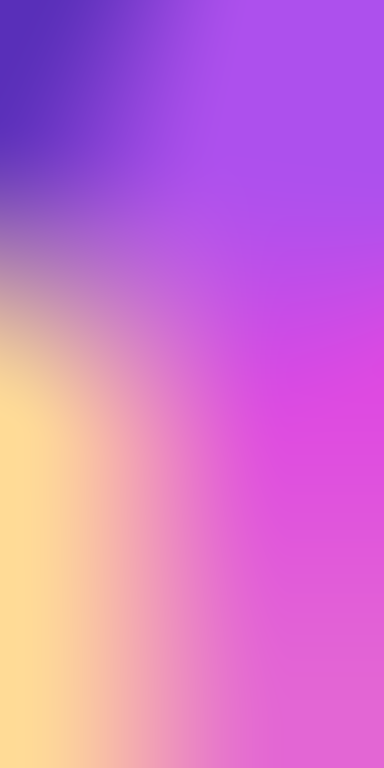
Reproduce this background procedurally as a WebGL 2 fragment shader.

```glsl
#version 300 es
precision highp float;
// Soft mesh-like gradient: indigo to violet above, cream to pink below.
// Two horizontal ramps are joined by a vertical blend whose limits
// vary across the width; the upper ramp leans along a diagonal.

#define INDIGO  vec3(0.350, 0.185, 0.725)
#define VIOLET  vec3(0.680, 0.315, 0.930)
#define CREAM   vec3(1.000, 0.860, 0.590)
#define MAGENTA vec3(0.870, 0.285, 0.885)
#define PINK    vec3(0.890, 0.400, 0.830)
#define LEAN_LIMIT 0.3
#define CREAM_EDGE vec2(0.03, 0.76)
#define PINK_FADE vec2(0.45, 0.95)

uniform vec2 u_resolution;
out vec4 fragColor;

// Indigo corner with a diagonal falloff; p.y runs downward.
vec3 upperRamp(vec2 p) {
  float lean = min(p.y, LEAN_LIMIT);
  return mix(INDIGO, VIOLET, smoothstep(0.09 - lean, 0.68 - 0.4 * lean, p.x));
}

// Cream side melting into magenta, which softens to pink further down.
vec3 lowerRamp(vec2 p) {
  vec3 warm = mix(MAGENTA, PINK, smoothstep(PINK_FADE.x, PINK_FADE.y, p.y));
  return mix(CREAM, warm, smoothstep(CREAM_EDGE.x, CREAM_EDGE.y, p.x));
}

// Height of the join: tighter on the right, widest near the centre.
float verticalBlend(vec2 p) {
  float bulge = 4.0 * p.x * (1.0 - p.x);
  float start = mix(0.15, 0.22, p.x);
  float end = mix(0.55, 0.52, p.x) + 0.08 * bulge;
  return smoothstep(start, end, p.y);
}

void main() {
  vec2 uv = gl_FragCoord.xy / u_resolution;
  vec2 p = vec2(uv.x, 1.0 - uv.y);
  vec3 color = mix(upperRamp(p), lowerRamp(p), verticalBlend(p));
  fragColor = vec4(color, 1.0);
}
```
